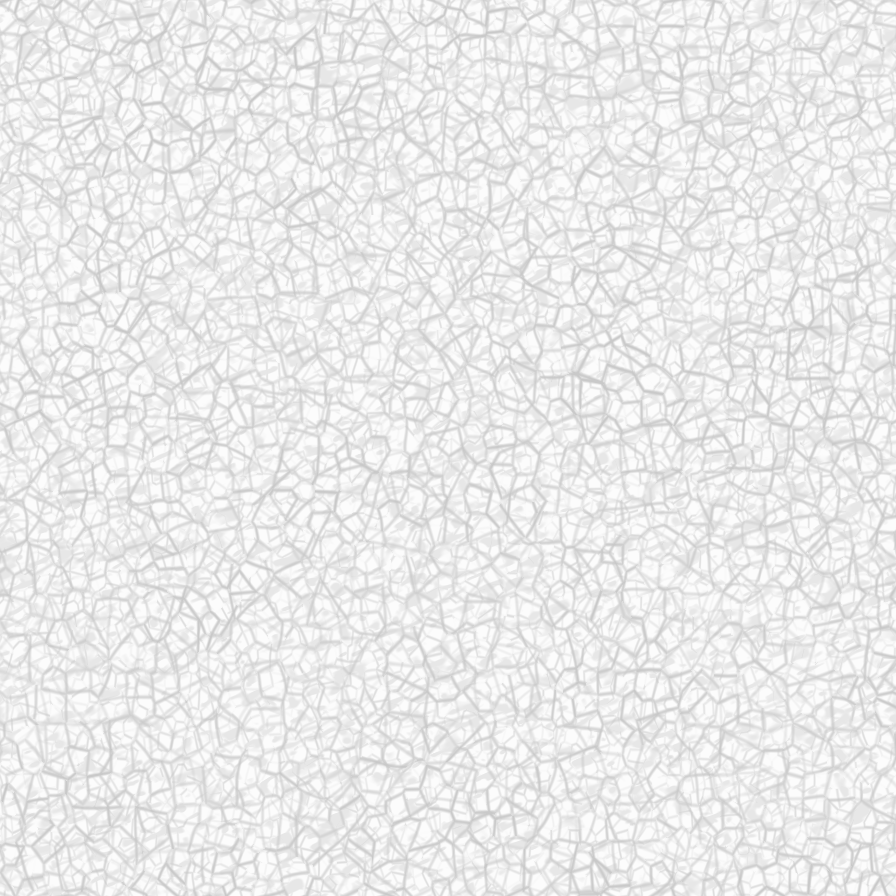
This texture is drawn by a WebGL 1 fragment shader. Its source:

```glsl
precision highp float;
uniform vec2 u_resolution;

#define PAPER vec3(0.988)
#define CREASE vec3(0.79)
#define MAIN_CELLS 39.0
#define LONG_CELLS 23.0
#define FINE_CELLS 68.0
#define MAIN_WIDTH 0.0034
#define FINE_WIDTH 0.0024
#define WARP 0.018
#define GRAIN 0.42

vec2 hash2(vec2 p) {
  vec3 q = fract(p.xyx * vec3(0.1031, 0.1030, 0.0973));
  q += dot(q, q.yzx + 33.33);
  return fract((q.xx + q.yz) * q.zy);
}

float noise(vec2 p) {
  vec2 i = floor(p), f = fract(p);
  f = f * f * (3.0 - 2.0 * f);
  float low = mix(hash2(i).x, hash2(i + vec2(1.0, 0.0)).x, f.x);
  float high = mix(hash2(i + vec2(0.0, 1.0)).x, hash2(i + 1.0).x, f.x);
  return mix(low, high, f.y);
}

vec2 noise2(vec2 p) {
  return vec2(noise(p), noise(p + 47.3)) - 0.5;
}

vec2 cellPoint(vec2 cell) {
  return 0.06 + 0.88 * hash2(cell);
}

// Network of cell borders, each with its own depth between faint and deep
float creases(vec2 uv, float cells, float width, float faint, float deep) {
  vec2 p = uv * cells * vec2(1.08, 0.92) + cells * 3.0;
  vec2 base = floor(p), f = p - base;
  vec2 nearCell = vec2(0.0), nearPoint = vec2(0.0);
  float best = 100.0;
  for (int y = -1; y <= 1; y++) {
    for (int x = -1; x <= 1; x++) {
      vec2 cell = vec2(float(x), float(y));
      vec2 r = cell + cellPoint(base + cell) - f;
      float d = dot(r, r);
      if (d < best) {
        best = d;
        nearPoint = r;
        nearCell = cell;
      }
    }
  }
  float halfWidth = max(width, 1.2 / min(u_resolution.x, u_resolution.y));
  vec2 homeHash = hash2(base + nearCell + 9.0);
  float line = 0.0;
  for (int y = -2; y <= 2; y++) {
    for (int x = -2; x <= 2; x++) {
      vec2 cell = nearCell + vec2(float(x), float(y));
      vec2 r = cell + cellPoint(base + cell) - f;
      vec2 across = r - nearPoint;
      if (dot(across, across) > 0.0001) {
        float border = dot(0.5 * (nearPoint + r), normalize(across)) / cells;
        float pick = fract(homeHash.x + hash2(base + cell + 9.0).x);
        float profile = 1.0 - smoothstep(0.0, halfWidth, border);
        line = max(line, profile * mix(faint, deep, pick));
      }
    }
  }
  return line;
}

// Short slanted wisps on the skin between the creases
float wisps(vec2 uv) {
  vec2 bend = uv + 0.006 * noise2(uv * 45.0);
  vec2 rising = vec2(dot(bend, vec2(0.91, 0.41)), dot(bend, vec2(-0.41, 0.91)));
  vec2 falling = vec2(dot(bend, vec2(0.85, -0.53)), dot(bend, vec2(0.53, 0.85)));
  float a = noise(rising * vec2(85.0, 180.0) + 60.0);
  float b = noise(falling * vec2(90.0, 190.0) + 140.0);
  return smoothstep(0.56, 0.86, mix(max(a, b), a, 0.5));
}

void main() {
  vec2 uv = gl_FragCoord.xy / min(u_resolution.x, u_resolution.y);

  // Slow stretch of the hide plus a slight waver of each crease
  vec2 skin = uv + WARP * noise2(uv * 5.0 + 3.0) + 0.004 * noise2(uv * 38.0);

  float mainLines = creases(skin, MAIN_CELLS, MAIN_WIDTH, 0.35, 1.0);
  float longLines = creases(skin + 0.37, LONG_CELLS, MAIN_WIDTH, 0.2, 0.95);
  float fineLines = creases(skin + 0.71, FINE_CELLS, FINE_WIDTH, 0.0, 0.6);

  // Merge the layers so that crossings sink a little deeper
  float patches = mix(0.75, 1.1, noise(uv * 9.0 + 20.0));
  float depth = max(mainLines, longLines) * patches;
  depth += 0.25 * min(mainLines, longLines);
  float detail = max(fineLines, GRAIN * wisps(uv));
  depth = 1.0 - (1.0 - min(depth, 1.0)) * (1.0 - detail);

  gl_FragColor = vec4(mix(PAPER, CREASE, clamp(depth, 0.0, 1.0)), 1.0);
}
```
